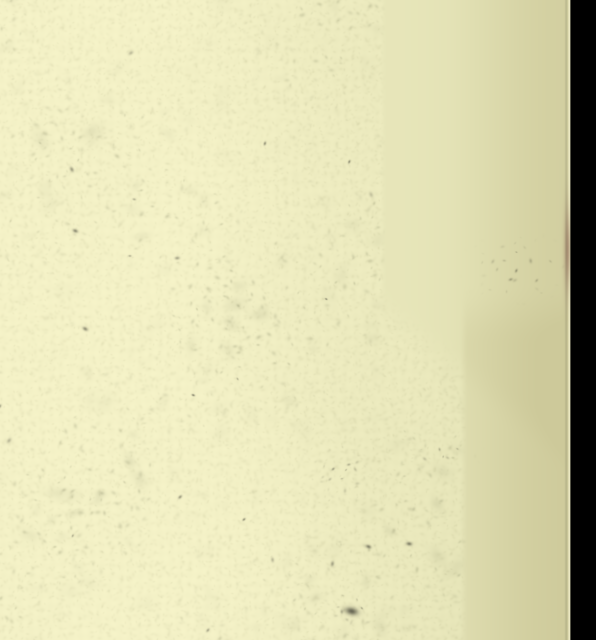
Give the GLSL for this texture, as a WebGL 2 fragment shader.

```glsl
#version 300 es
precision highp float;
// Aged cream paper with soft grey flecks, smooth patches and a dark right margin.

#define PAPER_EDGE 0.957
#define UPPER_PATCH_X 0.643
#define LOWER_PATCH_X 0.778
#define FLECK_STRENGTH 0.105
#define BLOTCH_STRENGTH 0.055
#define SPECK_STRENGTH 0.42
#define GRAIN_STRENGTH 0.030
#define LIGHT_CREAM vec3(0.950, 0.940, 0.772)
#define MID_CREAM vec3(0.892, 0.887, 0.712)
#define DARK_CREAM vec3(0.805, 0.790, 0.605)

uniform vec2 u_resolution;
out vec4 fragColor;

vec3 hash3(vec2 cell) {
    vec3 h = fract(vec3(cell.xyx) * vec3(0.1031, 0.1030, 0.0973));
    h += dot(h, h.yxz + 33.33);
    return fract((h.xxy + h.yzz) * h.zyx);
}

// Soft cellular spots: share is the part of cells filled, radius is in cells.
float spots(vec2 p, float scale, float share, float radius) {
    p *= scale;
    vec2 home = floor(p);
    float sum = 0.0;
    for (int j = -1; j <= 1; j++) {
        for (int i = -1; i <= 1; i++) {
            vec2 cell = home + vec2(i, j);
            vec3 place = hash3(cell + scale);
            vec3 kind = hash3(cell + scale * 3.0 + 71.0);
            vec2 d = p - cell - place.xy;
            float angle = 6.2832 * kind.y;
            vec2 axis = vec2(cos(angle), sin(angle));
            d = vec2(dot(d, axis), dot(d, vec2(-axis.y, axis.x)) * 1.5);
            float r = radius * mix(0.6, 1.25, kind.z);
            float filled = step(place.z, share) * mix(0.35, 1.0, kind.x);
            sum += filled * exp(-dot(d, d) / (r * r));
        }
    }
    return sum;
}

// Slow drifting field in 0..1, from layered sines.
float drift(vec2 p) {
    float s = sin(p.x * 9.0 + 2.0 * sin(p.y * 7.0 + 1.0));
    s += sin(p.y * 13.0 - 1.7 * sin(p.x * 11.0));
    s += 0.7 * sin((p.x + p.y) * 23.0 + 2.0 * sin(p.y * 17.0));
    return 0.5 + s / 5.4;
}

float cluster(vec2 uv, vec2 centre, vec2 size) {
    vec2 d = (uv - centre) / size;
    return exp(-dot(d, d));
}

void main() {
    vec2 uv = gl_FragCoord.xy / u_resolution;
    vec2 p = gl_FragCoord.xy / u_resolution.y;
    float pixel = 1.0 / u_resolution.x;

    // Smooth patches: a tall upper one with a slanted foot, a lower strip
    float foot = 0.53 - 0.75 * (uv.x - UPPER_PATCH_X);
    float upper = smoothstep(-0.006, 0.006, uv.x - UPPER_PATCH_X)
                * smoothstep(-0.05, 0.03, uv.y - foot);
    float lower = smoothstep(-0.008, 0.008, uv.x - LOWER_PATCH_X)
                * (1.0 - smoothstep(0.46, 0.56, uv.y));
    float rough = 1.0 - max(upper, lower);

    // Broad shading towards the right
    float shade = 0.65 * smoothstep(0.25, 0.75, uv.x)
                + 0.95 * smoothstep(0.68, 0.96, uv.x)
                + 0.18 * upper + 0.34 * lower;
    shade += 0.16 * (drift(p * 0.8 + 0.4) - 0.4) * rough;
    vec3 colour = mix(LIGHT_CREAM, MID_CREAM, clamp(shade, 0.0, 1.0));
    colour = mix(colour, DARK_CREAM, clamp(shade - 1.0, 0.0, 1.0));

    // Fine grain and faint woven lines
    float grain = spots(p, 125.0, 0.8, 0.42) - 0.30;
    float weave = sin(p.x * 410.0 + sin(p.y * 37.0))
                + sin(p.y * 390.0 + sin(p.x * 41.0));
    colour -= rough * (GRAIN_STRENGTH * grain + 0.0025 * weave);

    // Grey flecks and wider blotches gathered in drifts
    float crowd = smoothstep(0.25, 0.85, drift(p));
    float flecks = spots(p, 62.0, 0.38, 0.24) * mix(0.25, 1.0, crowd);
    float blotches = spots(p, 27.0, 0.34, 0.36) * mix(0.2, 1.0, crowd);
    float stain = FLECK_STRENGTH * flecks + BLOTCH_STRENGTH * blotches;
    colour -= rough * stain * vec3(1.0, 0.96, 0.86);

    // Sparse dark specks, denser in a few clusters
    float dense = cluster(uv, vec2(0.87, 0.58), vec2(0.05, 0.03))
                + cluster(uv, vec2(0.74, 0.29), vec2(0.035, 0.015))
                + cluster(uv, vec2(0.59, 0.05), vec2(0.03, 0.025))
                + cluster(uv, vec2(0.57, 0.26), vec2(0.03, 0.03));
    float specks = spots(p, 24.0, 0.07, 0.085) * rough
                 + 0.9 * spots(p, 75.0, 0.40, 0.22) * min(dense, 1.0);
    specks += 1.3 * cluster(uv, vec2(0.59 + 0.4 * (0.045 - uv.y), 0.045), vec2(0.010, 0.006));
    colour *= 1.0 - SPECK_STRENGTH * min(specks, 1.7);

    // Reddish rub, shadow line and pale rim along the paper edge
    float rub = cluster(uv, vec2(PAPER_EDGE - 0.004, 0.61), vec2(0.006, 0.065));
    colour = mix(colour, vec3(0.55, 0.38, 0.32), 0.55 * rub);
    float inset = PAPER_EDGE - uv.x;
    colour *= 1.0 - 0.10 * exp(-pow((inset - 0.007) / 0.002, 2.0));
    float rim = 1.0 - smoothstep(0.002, 0.002 + 1.5 * pixel, inset);
    colour = mix(colour, vec3(0.95, 0.94, 0.80), 0.8 * rim * (1.0 - 0.7 * rub));

    // Black margin
    colour *= smoothstep(-0.7 * pixel, 0.7 * pixel, inset);
    fragColor = vec4(clamp(colour, 0.0, 1.0), 1.0);
}
```
